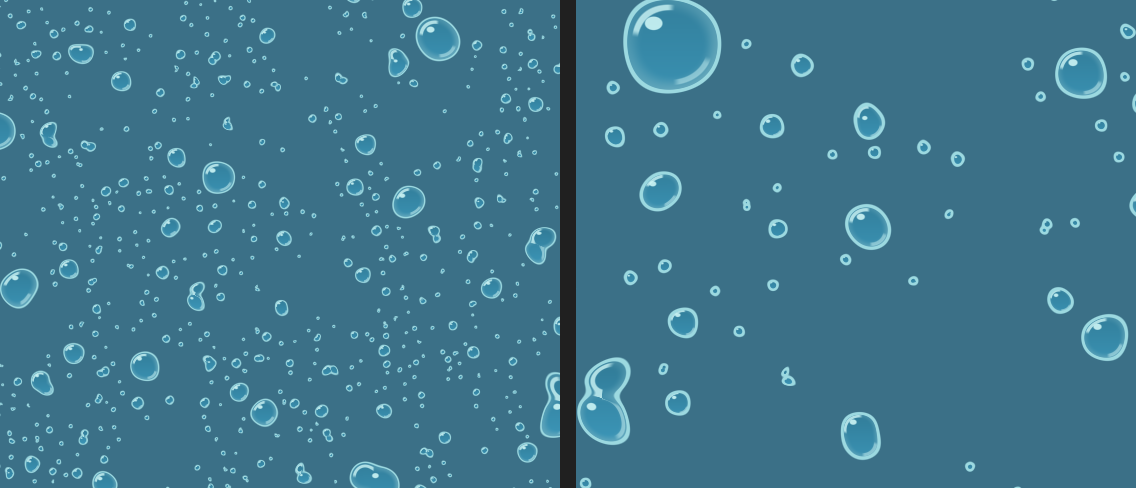
Left, the full canvas; right, a detail of the centre.
Reproduce this pattern procedurally as a WebGL 2 fragment shader.

```glsl
#version 300 es
precision highp float;

uniform vec2 u_resolution;
out vec4 fragColor;

#define LAYERS 4
#define LARGEST_CELL 0.28
#define CELL_RATIO 0.48
#define CLUMPING 0.42
#define MAX_STRETCH 1.5
#define RIM_WIDTH 0.0017
#define WATER vec3(0.23, 0.44, 0.53)
#define FILL vec3(0.21, 0.53, 0.65)
#define GLOW vec3(0.42, 0.67, 0.74)
#define RIM vec3(0.61, 0.85, 0.88)
#define SHINE vec3(0.80, 0.96, 0.96)

struct Drop {
    vec2 centre;
    float radius, stretch, reach;
    vec2 seed;
    bool present;
};

float hash(vec2 seed, float channel) {
    return fract(sin(dot(seed, vec2(127.1, 311.7)) + channel * 74.7) * 4375.85);
}

// Layered sines gather the drops into loose clusters
float density(vec2 p) {
    float broad = sin(11.0 * p.x + 2.0 * sin(7.0 * p.y)) * sin(13.0 * p.y + 1.5 * sin(9.0 * p.x));
    return broad + 0.5 * sin(23.0 * p.x - 12.0 * p.y + 1.0) * sin(19.0 * p.y + 8.0 * p.x);
}

float cellSize(int layer) {
    return LARGEST_CELL * pow(CELL_RATIO, float(layer));
}

mat2 layerTurn(int layer) {
    float angle = 0.5 + 1.3 * float(layer);
    return mat2(cos(angle), sin(angle), -sin(angle), cos(angle));
}

vec2 cellAt(vec2 p, int layer) {
    return floor(layerTurn(layer) * p / cellSize(layer));
}

Drop dropIn(vec2 cell, int layer) {
    Drop drop;
    float size = cellSize(layer);
    drop.seed = cell + 19.0 * float(layer);
    vec2 jitter = mix(vec2(0.22), vec2(0.78), vec2(hash(drop.seed, 1.0), hash(drop.seed, 2.0)));
    drop.centre = (cell + jitter) * size * layerTurn(layer);
    drop.radius = size * mix(0.09, 0.17, hash(drop.seed, 3.0));
    drop.stretch = MAX_STRETCH * pow(hash(drop.seed, 4.0), 3.0);
    drop.reach = drop.radius * (1.1 + 0.5 * drop.stretch);
    float chance = 0.66 - 0.08 * float(layer);
    if (layer > 0) chance += CLUMPING * density(drop.centre);
    drop.present = hash(drop.seed, 5.0) < chance;
    return drop;
}

// Small drops give way to the larger ones around them
bool hasRoom(Drop drop, int layer) {
    for (int larger = 0; larger < layer; larger++) {
        vec2 home = cellAt(drop.centre, larger);
        for (int k = 0; k < 9; k++) {
            Drop other = dropIn(home + vec2(k % 3 - 1, k / 3 - 1), larger);
            float gap = distance(drop.centre, other.centre) - drop.reach - other.reach;
            if (other.present && gap < 0.002) return false;
        }
    }
    return true;
}

float smoothMin(float a, float b, float k) {
    float h = max(k - abs(a - b), 0.0) / k;
    return min(a, b) - 0.25 * k * h * h;
}

vec3 paintDrop(vec3 backdrop, vec2 p, Drop drop, float pixel) {
    // Two joined lobes on a bent axis, in units of the radius
    vec2 q = (p - drop.centre) / drop.radius;
    float angle = 6.283 * hash(drop.seed, 6.0);
    vec2 axis = normalize(vec2(0.6 * cos(angle), sin(angle)));
    vec2 side = vec2(-axis.y, axis.x);
    float along = dot(q, axis);
    q += side * (hash(drop.seed, 7.0) - 0.5) * 0.5 * drop.stretch * along * along;
    vec2 lobe = q - 0.5 * drop.stretch * axis;
    float smallLobe = length(q + 0.5 * drop.stretch * axis) - mix(0.6, 0.9, hash(drop.seed, 8.0));
    float shape = smoothMin(length(lobe) - 0.95, smallLobe, 0.4);
    shape += 0.07 * sin(2.2 * q.x + angle) * sin(2.5 * q.y + 2.0 * angle);

    float depth = -shape;
    float soft = pixel / drop.radius;
    float lit = dot(normalize(q + 0.001), vec2(-0.6, 0.8));

    // Body with a pale inner edge, stronger away from the light
    vec3 colour = FILL * (1.0 - 0.07 * q.y);
    float glow = 1.0 - smoothstep(0.05, 0.42, depth);
    colour = mix(colour, GLOW, glow * (0.6 - 0.25 * lit));

    // Curved reflections and a round glint
    float arc = 1.0 - smoothstep(0.04, 0.06 + soft, abs(depth - 0.24));
    float reflections = smoothstep(0.72, 0.86, lit) + 0.6 * smoothstep(0.82, 0.93, -lit);
    float glint = length((lobe - vec2(-0.32, 0.42)) * vec2(1.0, 1.3)) - 0.17;
    colour = mix(colour, SHINE, 0.8 * arc * reflections);
    colour = mix(colour, SHINE, 0.9 * (1.0 - smoothstep(-soft, soft, glint)));

    // Outline
    float rim = RIM_WIDTH / drop.radius + 0.03;
    colour = mix(RIM, colour, smoothstep(rim - 0.5 * soft, rim + 0.8 * soft, depth));
    return mix(backdrop, colour, smoothstep(-0.8 * soft, 0.8 * soft, depth));
}

void main() {
    vec2 p = gl_FragCoord.xy / u_resolution.y;
    float pixel = 1.0 / u_resolution.y;
    vec3 colour = WATER;
    for (int layer = 0; layer < LAYERS; layer++) {
        vec2 home = cellAt(p, layer);
        for (int k = 0; k < 9; k++) {
            Drop drop = dropIn(home + vec2(k % 3 - 1, k / 3 - 1), layer);
            bool near = distance(p, drop.centre) < drop.reach * 1.25 + pixel;
            if (drop.present && near && hasRoom(drop, layer)) colour = paintDrop(colour, p, drop, pixel);
        }
    }
    fragColor = vec4(colour, 1.0);
}
```
